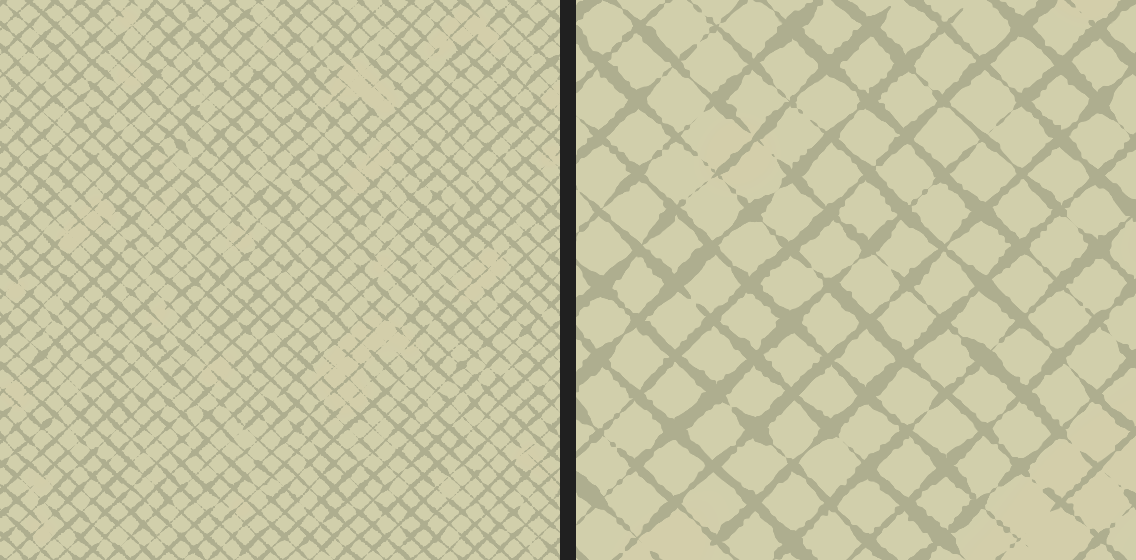
Left, the full canvas; right, a detail of the centre.
Write a Shadertoy shader that draws this pattern.

```glsl
// Diagonal lattice of uneven, dry-brushed olive strokes on a pale khaki ground.

const vec2  REPEATS = vec2(22.0, 23.0);  // diamonds across and down
const vec2  PHASE = vec2(-0.1, -0.2);    // lattice offset, in cells
const float HALF_WIDTH = 0.09;           // mean stroke half width, in cells
const float SWELL = 0.15;                // width change along a stroke
const float KNOT = 0.015;                // extra width at crossings
const float ROUGHNESS = 0.08;            // ragged stroke edges
const float WOBBLE = 0.12;               // drift of the strokes
const float FADE = 0.08;                 // thinning inside worn patches
const vec3  GROUND = vec3(0.820, 0.811, 0.671);
const vec3  WORN_GROUND = vec3(0.828, 0.808, 0.667);
const vec3  STROKE = vec3(0.682, 0.682, 0.561);

float hash(vec2 p) {
    vec3 q = fract(vec3(p.xyx) * 0.1031);
    q += dot(q, q.yzx + 33.33);
    return fract((q.x + q.y) * q.z);
}

float noise(vec2 p) {
    vec2 i = floor(p), f = fract(p);
    f = f * f * (3.0 - 2.0 * f);
    return mix(mix(hash(i), hash(i + vec2(1, 0)), f.x),
               mix(hash(i + vec2(0, 1)), hash(i + vec2(1, 1)), f.x), f.y);
}

// Coverage of the strokes at whole values of p.x, running along p.y.
float strokes(vec2 p, float wear, float seed, float aa) {
    float line = floor(p.x + 0.5);
    float dist = abs(p.x - line);

    // Each stroke swells and tapers independently of its neighbours.
    float swell = noise(vec2(p.y * 1.5, line * 7.0 + seed)) - 0.5;
    float blot = smoothstep(0.86, 1.0, noise(p * 0.8 + seed * 3.0));
    float ragged = noise(p * vec2(6.0, 11.0) + seed * 5.0) - 0.5;

    float halfWidth = HALF_WIDTH + SWELL * swell + ROUGHNESS * ragged
                    + KNOT * cos(6.2832 * p.y) + 0.12 * blot - FADE * wear;
    return 1.0 - smoothstep(-aa, aa, dist - halfWidth);
}

void mainImage(out vec4 fragColor, in vec2 fragCoord) {
    vec2 cell = REPEATS * fragCoord / iResolution.xy;
    vec2 p = vec2(cell.x + cell.y, cell.x - cell.y) + PHASE + 64.0;
    float aa = 0.5 * length(REPEATS / iResolution.xy);

    // Worn patches and a gentle hand-drawn drift.
    float wear = smoothstep(0.7, 0.95, noise(p * 0.45 + 17.0));
    p += WOBBLE * (vec2(noise(p * 0.6), noise(p * 0.6 + 41.0)) - 0.5);

    float ink = max(strokes(p, wear, 11.0, aa), strokes(p.yx, wear, 53.0, aa));
    vec3 color = mix(mix(GROUND, WORN_GROUND, wear), STROKE, ink);
    fragColor = vec4(color, 1.0);
}
```
